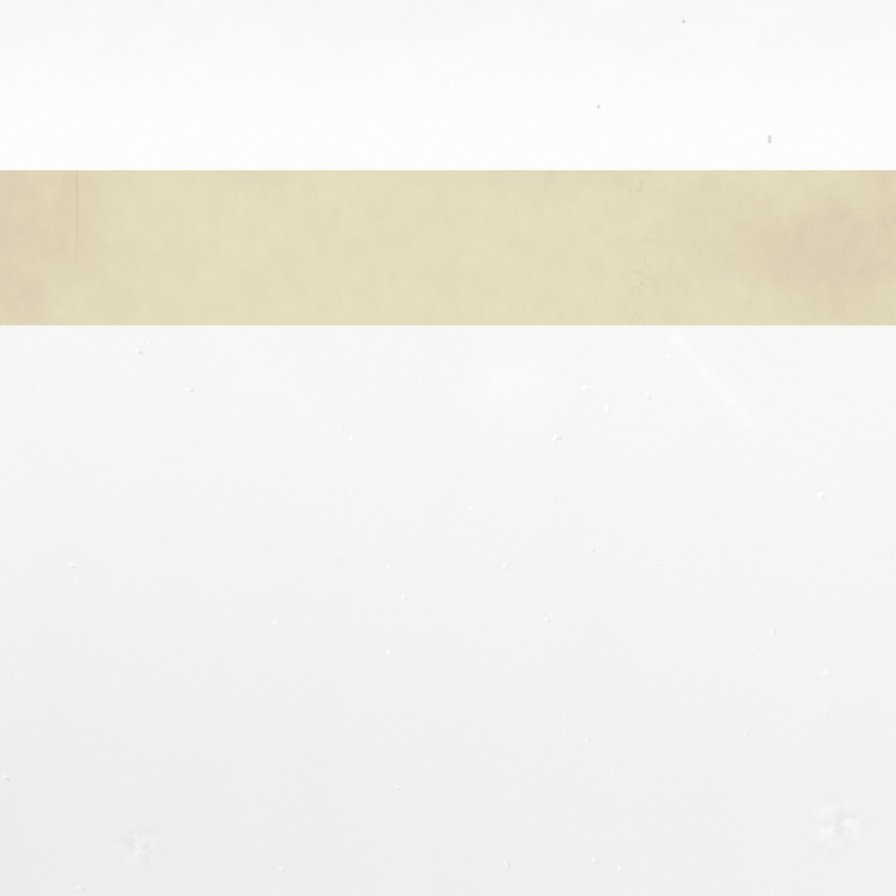
Give the GLSL for this background, as a three.js fragment shader.

```glsl
// Worn off-white plaster wall crossed by a faded straw-coloured band.
varying vec2 vUv;

float hash(vec2 p) {
  vec3 q = fract(vec3(p.xyx) * 0.1031);
  q += dot(q, q.yzx + 33.33);
  return fract((q.x + q.y) * q.z);
}

float noise(vec2 p) {
  vec2 i = floor(p), f = fract(p);
  f = f * f * (3.0 - 2.0 * f);
  return mix(mix(hash(i), hash(i + vec2(1.0, 0.0)), f.x),
             mix(hash(i + vec2(0.0, 1.0)), hash(i + 1.0), f.x), f.y);
}

float fbm(vec2 p) {
  float sum = 0.0, amp = 0.5;
  for (int i = 0; i < 5; i++) {
    sum += amp * noise(p);
    p = p * 2.03 + 17.1;
    amp *= 0.5;
  }
  return sum;
}

float segment(vec2 p, vec2 a, vec2 b) {
  vec2 d = b - a;
  return length(p - a - d * clamp(dot(p - a, d) / dot(d, d), 0.0, 1.0));
}

// Small chips: a bright flake with a shaded side, at most one per cell
float chips(vec2 uv, float cells, float density) {
  vec2 id = floor(uv * cells);
  if (hash(id + 3.7) > density) return 0.0;
  vec2 centre = 0.25 + 0.5 * vec2(hash(id + 11.0), hash(id + 29.0));
  vec2 p = (fract(uv * cells) - centre) / cells;
  p += 0.005 * (vec2(noise(uv * 260.0), noise(uv * 260.0 + 50.0)) - 0.5);
  float size = mix(0.0015, 0.0042, hash(id + 41.0));
  float flake = 1.0 - smoothstep(0.3, 1.0, length(p) / size);
  float shade = 1.0 - smoothstep(0.3, 1.0, length(p - vec2(0.003, -0.002)) / size);
  return 0.035 * flake - 0.05 * shade * hash(id + 53.0);
}

vec3 lowerWall(vec2 uv) {
  float depth = smoothstep(0.64, 0.0, uv.y);
  vec3 color = mix(vec3(0.966, 0.967, 0.963), vec3(0.933, 0.935, 0.934), depth);
  color += 0.014 * (uv.x - 0.4) * (0.4 + depth);
  color += 0.008 * (fbm(uv * vec2(14.0, 3.0)) - 0.5);

  // Pale scuffs and soft diagonal scrapes
  float grain = fbm(uv * 45.0);
  float scrape = exp(-150.0 * segment(uv, vec2(0.755, 0.622), vec2(0.835, 0.53)));
  float faint = exp(-110.0 * segment(uv, vec2(0.25, 0.625), vec2(0.45, 0.44)));
  float glow = exp(-700.0 * dot(uv - vec2(0.567, 0.57), uv - vec2(0.567, 0.57)));
  color += grain * (0.04 * scrape + 0.010 * faint + 0.026 * glow);

  color += chips(uv, 17.0, 0.13) + chips(uv + 0.37, 23.0, 0.06);

  // Rough patches near the lower corners
  float rough = exp(-2200.0 * dot(uv - vec2(0.155, 0.057), uv - vec2(0.155, 0.057)))
              + exp(-1400.0 * dot(uv - vec2(0.935, 0.077), uv - vec2(0.935, 0.077)));
  return color + rough * 0.12 * (fbm(uv * 110.0) - 0.48);
}

vec3 upperWall(vec2 uv) {
  float height = smoothstep(0.85, 1.0, uv.y);
  vec3 color = mix(vec3(0.989, 0.990, 0.987), vec3(0.974, 0.972, 0.967), height);
  color += 0.020 * height * (fbm(uv * 28.0) - 0.5);

  // A few dark flecks towards the right
  float fleck = 1.0 - smoothstep(0.001, 0.003, segment(uv, vec2(0.859, 0.842), vec2(0.859, 0.847)));
  fleck += 1.0 - smoothstep(0.001, 0.003, length(uv - vec2(0.763, 0.976)));
  fleck += 1.0 - smoothstep(0.001, 0.003, length(uv - vec2(0.668, 0.881)));
  return color - 0.12 * fleck;
}

vec3 strawBand(vec2 uv) {
  vec3 color = vec3(0.892, 0.869, 0.745);
  // Brownish stains gather at both ends and along the top
  float ends = smoothstep(0.24, 0.0, uv.x) + smoothstep(0.66, 0.95, uv.x);
  float top = 0.4 * smoothstep(0.77, 0.81, uv.y);
  float stain = smoothstep(0.25, 0.75, fbm(uv * 11.0 + 4.0));
  color = mix(color, vec3(0.869, 0.817, 0.715), clamp(ends * (0.25 + stain) + top * stain, 0.0, 1.0));
  color += 0.026 * (fbm(uv * vec2(75.0, 55.0)) - 0.5);

  // Scratchy cracks on the right and one vertical seam on the left
  float crack = 1.0 - smoothstep(0.0, 0.035, abs(fbm(uv * 38.0) - 0.5));
  float patchArea = exp(-55.0 * abs(uv.x - 0.715)) + 0.35 * smoothstep(0.7, 0.9, uv.x);
  color -= vec3(0.022, 0.030, 0.022) * crack * patchArea;
  float seam = 1.0 - smoothstep(0.0005, 0.0025, abs(uv.x - 0.086));
  return color - 0.028 * seam * smoothstep(0.66, 0.80, uv.y);
}

void main() {
  vec2 uv = vUv;
  vec3 color = mix(lowerWall(uv), upperWall(uv), step(0.72, uv.y));
  float band = smoothstep(0.6360, 0.6376, uv.y) * (1.0 - smoothstep(0.8092, 0.8108, uv.y));
  color = mix(color, strawBand(uv), band);
  color += 0.006 * (noise(uv * 240.0) - 0.5);
  gl_FragColor = vec4(clamp(color, 0.0, 1.0), 1.0);
}
```
